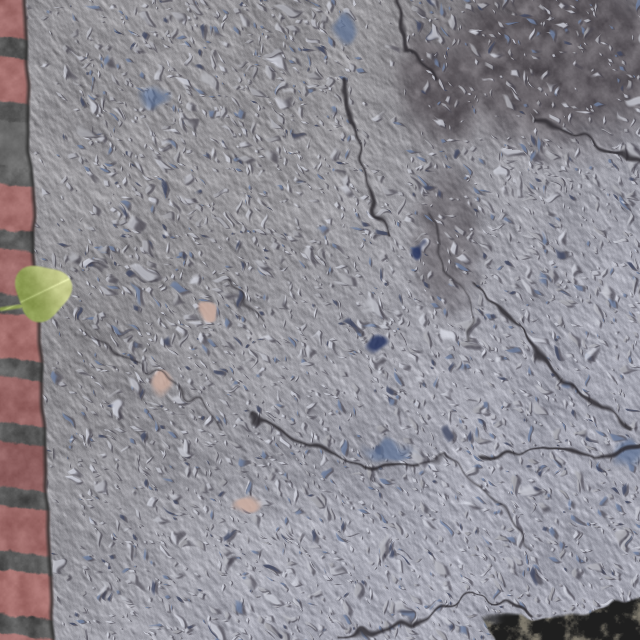
Reproduce this texture procedurally as a WebGL 1 fragment shader.

```glsl
precision highp float;
uniform vec2 u_resolution;

float hash(vec2 p) {
  vec3 q = fract(p.xyx * 0.1031);
  q += dot(q, q.yzx + 33.33);
  return fract((q.x + q.y) * q.z);
}
float noise(vec2 p) {
  vec2 i = floor(p), f = fract(p);
  f *= f * (3.0 - 2.0 * f);
  return mix(mix(hash(i), hash(i + vec2(1, 0)), f.x),
             mix(hash(i + vec2(0, 1)), hash(i + 1.0), f.x), f.y);
}
float fbm(vec2 p) {
  float sum = 0.0, amp = 0.5;
  for (int i = 0; i < 4; i++) {
    sum += amp * noise(p);
    p = p * 2.03 + 17.3;
    amp *= 0.5;
  }
  return sum;
}
vec2 rotate(vec2 p, float a) {
  return vec2(cos(a) * p.x + sin(a) * p.y, cos(a) * p.y - sin(a) * p.x);
}
float segment(vec2 p, vec2 a, vec2 b) {
  vec2 v = b - a;
  return length(p - a - v * clamp(dot(p - a, v) / dot(v, v), 0.0, 1.0));
}
// Distance to a line through four points
float path(vec2 p, vec4 a, vec4 b) {
  return min(segment(p, a.xy, a.zw), min(segment(p, a.zw, b.xy), segment(p, b.xy, b.zw)));
}
// Soft ellipse given by centre and radii
float spot(vec2 p, vec4 e) {
  return 1.0 - smoothstep(0.4, 1.0, length((p - e.xy) / e.zw));
}
float fill(float d, float edge, float soft) {
  return 1.0 - smoothstep(edge - soft, edge + soft, d);
}
float chipShape(vec2 q, float angle, float size, float soft) {
  q = abs(rotate(q, angle)) * vec2(0.75, 1.5);
  return fill(mix(length(q), q.x + q.y, 0.55), size, soft);
}
// Scattered stone chips with shadows
vec3 chips(vec3 col, vec2 p, float scale, float density) {
  p *= scale;
  float soft = 0.08 + 0.6 * scale / u_resolution.y;
  for (int n = 0; n < 9; n++) {
    vec2 id = floor(p) + vec2(mod(float(n), 3.0), floor(float(n) / 3.0)) - 1.0, k = id + scale;
    float kind = hash(k + 3.7), size = 0.12 + 0.22 * hash(k + 9.1);
    float angle = 0.05 + 1.7 * hash(k + 5.3), on = step(hash(k + 13.1), density);
    vec2 q = p - id - vec2(hash(k), hash(k + 21.9));
    vec3 tint = mix(vec3(0.66, 0.66, 0.68), vec3(0.86, 0.87, 0.91), hash(k + 31.0));
    tint = mix(tint, vec3(0.44, 0.51, 0.64), step(0.76, kind));
    tint = mix(tint, vec3(0.26, 0.29, 0.39), step(0.92, kind));
    float shade = chipShape(q - vec2(0.17, 0.08), angle, size, soft);
    col = mix(col, vec3(0.27, 0.26, 0.30), shade * on * 0.65);
    col = mix(col, tint, chipShape(q, angle, size * 0.9, soft) * on * 0.8);
  }
  return col;
}
vec3 bricks(vec2 p, float edge, float grain) {
  float row = (p.y - 0.072 - 0.12 * p.x) / 0.1003, id = floor(row);
  float gap = abs(fract(row + 0.5) - 0.5) + 0.1 * (grain - 0.5);
  vec3 brick = mix(vec3(0.55, 0.37, 0.37), vec3(0.67, 0.46, 0.45), hash(vec2(id + 8.0, 4)));
  brick = mix(brick, vec3(0.42), step(abs(id - 1.0), 0.5)) + 0.2 * (grain - 0.5);
  vec3 col = mix(vec3(0.2 + 0.32 * grain), brick, smoothstep(0.12, 0.17, gap));
  return mix(col, vec3(0.17), 0.8 * fill(abs(p.x - edge), 0.004, 0.004));
}

void main() {
  vec2 p = gl_FragCoord.xy / u_resolution;
  p.y = 1.0 - p.y;
  float px = 1.0 / u_resolution.y, grain = fbm(p * 55.0), broad = fbm(p * 7.0);
  vec2 w = p + 0.018 * (vec2(noise(p * 48.0), noise(p * 48.0 + 40.0)) - 0.5), c = w * 100.0;

  // Cement with slanted relief
  vec3 col = mix(vec3(0.565, 0.56, 0.575), vec3(0.64, 0.645, 0.69), smoothstep(0.6, 1.6, p.x + p.y));
  vec2 r = rotate(p, 0.9) * vec2(75, 160);
  col += 0.15 * broad + 0.12 * grain - 0.127 + 0.28 * (fbm(r + vec2(0.1, 0.6)) - fbm(r));

  // Worn dark area, smooth strips and chips
  float dark = max(spot(c, vec4(88, 8, 30, 20)), spot(c, vec4(70, 12, 10, 14)));
  dark = max(dark, 0.65 * spot(c, vec4(70, 37, 7, 16))) * smoothstep(0.2, 0.65, broad + 0.35 * grain);
  col = mix(col, vec3(0.19, 0.17, 0.19) + 0.35 * grain, dark * 0.85);
  float bare = max(spot(c, vec4(61, 13, 8, 24)), fill(p.x, 0.115, 0.045));
  float density = (1.0 - 0.8 * bare) * (1.0 - 0.3 * dark);
  col = chips(col, w, 72.0, density * 0.53);
  col = chips(col, w, 44.0, density * 0.46);
  col = chips(col, w, 27.0, density * 0.17);

  // Larger blue and pink stones
  float blue = max(spot(c, vec4(54, 4.6, 2.6, 2.6)), spot(c, vec4(24, 15, 2.5, 2.5)));
  blue = max(blue, max(spot(c, vec4(61, 70.5, 4.5, 2)), spot(c, vec4(98, 70.3, 2.5, 2.5))));
  col = mix(col, vec3(0.36, 0.44, 0.58), blue * 0.7);
  float navy = max(spot(c, vec4(58.8, 54, 1.9, 1.4)), spot(c, vec4(65, 39, 1.4, 1.4)));
  col = mix(col, vec3(0.17, 0.22, 0.38), navy * 0.9);
  float pink = max(spot(c, vec4(32, 48.8, 1.6, 1.6)), spot(c, vec4(24.8, 59.8, 2, 2)));
  col = mix(col, vec3(0.80, 0.68, 0.63), max(pink, spot(c, vec4(38.8, 78.7, 2.2, 2))) * 0.85);

  // Cracks
  float deep = path(c, vec4(53.4, 12.4, 55.3, 19.5), vec4(57, 27.3, 60.5, 37));
  deep = min(deep, path(c, vec4(73.5, 44.5, 82, 52), vec4(86, 58, 98.3, 66.5)));
  deep = min(deep, path(c, vec4(39, 65, 45.6, 68.4), vec4(56.6, 73, 65, 72.7)));
  deep = min(deep, path(c, vec4(75.5, 71.4, 84.6, 69.7), vec4(92.4, 71.6, 101, 69)));
  deep = min(deep, path(c, vec4(52.7, 99.6, 65, 97), vec4(73.6, 93, 83.3, 95.7)));
  deep = min(deep, path(c, vec4(62.5, -1, 63, 8), vec4(67, 11, 68, 13)));
  deep = min(deep, segment(c, vec2(83, 18), vec2(101, 25.6)));
  float fine = path(c, vec4(13, 52, 24.7, 58.6), vec4(31, 63, 34.5, 67));
  fine = min(fine, path(c, vec4(65, 72.7, 70, 71), vec4(78, 79.4, 83.3, 86)));
  fine = min(fine, path(c, vec4(67.7, 34, 69, 41.7), vec4(73, 47, 73.6, 53.4)));
  fine = min(fine, segment(c, vec2(35.8, 44.3), vec2(41.7, 50)));
  float width = 0.1 + 0.35 * noise(p * 28.0), soft = 0.12 + 100.0 * px;
  float crack = max(fill(deep, width, soft), 0.7 * fill(fine, width * 0.6, soft));
  col = mix(col, vec3(0.18, 0.17, 0.19), crack * 0.85);

  // Broken hole
  float rim = 0.966 - 0.036 * smoothstep(0.9, 1.0, p.x);
  float hole = min(w.y - rim, w.x - 0.745 - 0.6 * (p.y - 0.96));
  vec3 soil = mix(vec3(0.12), vec3(0.50, 0.48, 0.43), smoothstep(0.42, 0.75, grain));
  col = mix(col, soil, smoothstep(-0.003, 0.004, hole));

  // Brick border
  float edge = 0.032 + 0.048 * p.y + 0.008 * noise(vec2(p.y * 30.0, 2));
  col = mix(bricks(p, edge, grain), col, smoothstep(edge - 0.002, edge + 0.004, p.x));

  // Leaf and stem
  vec2 q = rotate(p - vec2(0.066, 0.456), -0.45);
  float leaf = length(q) - 0.043 - 0.005 * sin(3.0 * atan(q.y, q.x) + 1.2);
  vec3 green = mix(vec3(0.56, 0.62, 0.34), vec3(0.8, 0.82, 0.58), smoothstep(-0.03, 0.04, q.x));
  green += 0.15 * fill(abs(q.y), 0.001, 0.001 + px) + 0.2 * (grain - 0.5);
  leaf = min(leaf, segment(p, vec2(0.002, 0.483), vec2(0.035, 0.478)) - 0.003);
  gl_FragColor = vec4(mix(col, green, fill(leaf, 0.0, 0.001 + px)), 1);
}
```
